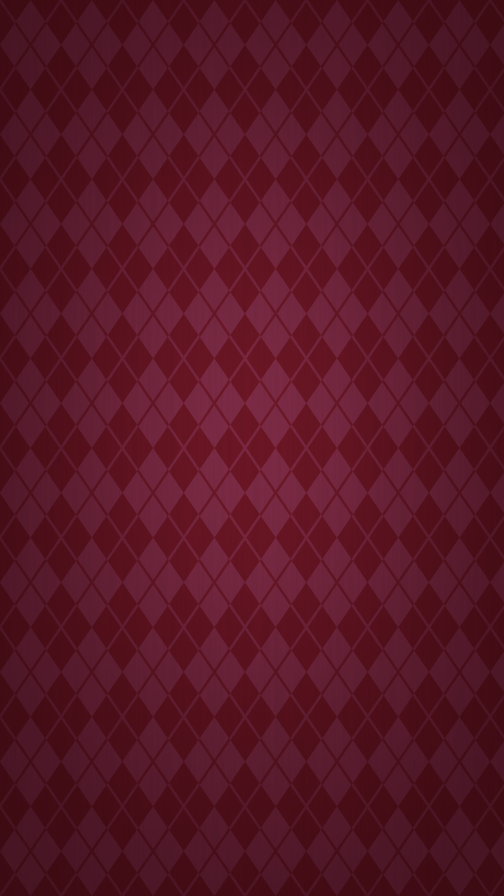
Write a Shadertoy shader that draws this pattern.

```glsl
float hash(vec2 p) {
    return fract(sin(dot(p, vec2(12.9898, 78.233))) * 43758.5453);
}

float valueNoise(vec2 p) {
    vec2 i = floor(p), f = fract(p);
    f = f * f * (3.0 - 2.0 * f);
    return mix(mix(hash(i), hash(i + vec2(1, 0)), f.x),
               mix(hash(i + vec2(0, 1)), hash(i + vec2(1, 1)), f.x), f.y);
}

void mainImage(out vec4 fragColor, in vec2 fragCoord) {
    vec2 p = (fragCoord - 0.5 * iResolution.xy) / iResolution.y;

    // Skewed axes turn each diamond into a unit square
    vec2 cell = (p + vec2(0.0078, 0.0)) / vec2(0.0684, 0.1);
    vec2 diag = vec2(cell.x + cell.y, cell.x - cell.y);
    float pixel = length(vec2(1.0 / 0.0684, 1.0 / 0.1)) / iResolution.y;

    // Alternating diamonds: positive product is dark, negative is light
    vec2 wave = abs(mod(diag, 2.0) - 1.0) - 0.5;
    vec2 side = clamp(wave / (0.5 * pixel), -1.0, 1.0);
    float light = 0.5 - 0.5 * side.x * side.y;

    // Thin diagonals through the diamond centres take the opposite colour
    vec2 lineDist = 0.5 - abs(wave);
    float line = 1.0 - smoothstep(-0.5 * pixel, 0.5 * pixel,
                                  min(lineDist.x, lineDist.y) - 0.026);
    light = mix(light, 1.0 - light, 0.85 * line);
    vec3 color = mix(vec3(0.415, 0.085, 0.142), vec3(0.48, 0.165, 0.267), light);

    // Soft central glow, falling off to deeper red at the borders
    vec2 glow = (p - vec2(0.0, 0.025)) / vec2(0.25, 0.42);
    float shade = mix(0.54, 1.0, exp(-dot(glow, glow)));
    color *= pow(vec3(shade), vec3(1.0, 1.3, 1.2));

    // Faint vertical weave
    float weave = valueNoise(p * vec2(420.0, 14.0)) - 0.5;
    color *= 1.0 + 0.045 * weave;

    fragColor = vec4(color, 1.0);
}
```
